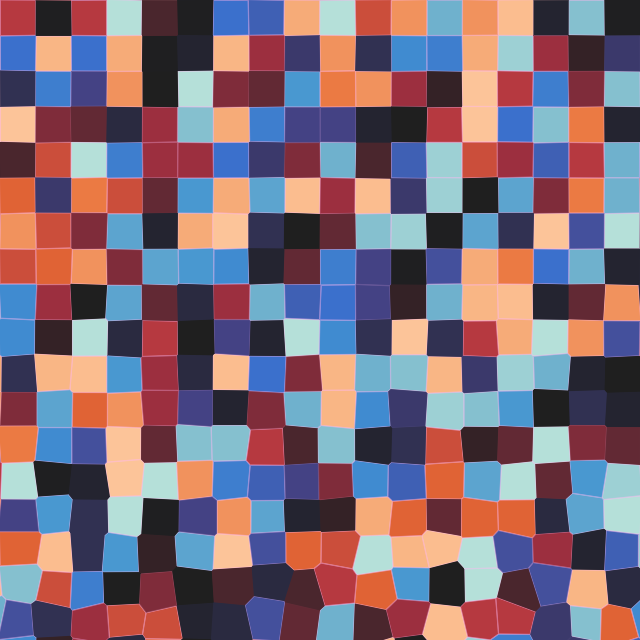
Reproduce this pattern procedurally as a Shadertoy shader.

```glsl
// Mosaic of 18 by 18 coloured tiles whose square grid loosens into irregular cells toward the bottom.

const float TILES = 18.0;

// Integer hash giving three values in 0..1 per tile
vec3 hash3(vec2 id) {
    ivec2 cell = ivec2(id) + 64;
    uvec3 v = uvec3(uint(cell.x), uint(cell.y), 17u) * 1664525u + 1013904223u;
    v.x += v.y * v.z; v.y += v.z * v.x; v.z += v.x * v.y;
    v ^= v >> 16u;
    v.x += v.y * v.z; v.y += v.z * v.x; v.z += v.x * v.y;
    return vec3(v >> 8u) / 16777216.0;
}

// Tile centre, with jitter growing toward the bottom edge
vec2 tileCentre(vec2 id) {
    float fall = clamp(1.0 - (id.y + 0.5) / TILES, 0.0, 1.0);
    float jitter = 0.03 + 0.38 * fall * fall * fall;
    return id + 0.5 + jitter * (hash3(id).xy - 0.5);
}

// Ramp from black through crimson and orange to peach
vec3 warmRamp(float t) {
    vec3 stops[6] = vec3[6](
        vec3(0.12, 0.12, 0.12), vec3(0.36, 0.16, 0.20), vec3(0.68, 0.19, 0.26),
        vec3(0.91, 0.42, 0.20), vec3(0.97, 0.69, 0.49), vec3(0.99, 0.77, 0.60));
    int i = min(int(t * 5.0), 4);
    return mix(stops[i], stops[i + 1], t * 5.0 - float(i));
}

// Ramp from black through indigo and blue to pale aqua
vec3 coolRamp(float t) {
    vec3 stops[7] = vec3[7](
        vec3(0.12, 0.12, 0.13), vec3(0.18, 0.18, 0.29), vec3(0.28, 0.27, 0.55),
        vec3(0.23, 0.44, 0.80), vec3(0.26, 0.58, 0.82), vec3(0.46, 0.71, 0.80),
        vec3(0.71, 0.88, 0.85));
    int i = min(int(t * 6.0), 5);
    return mix(stops[i], stops[i + 1], t * 6.0 - float(i));
}

// Each tile takes one of 32 shades
vec3 tileColour(vec2 id) {
    float shade = floor(hash3(id).z * 32.0);
    return shade < 15.0 ? warmRamp(shade / 14.0) : coolRamp((shade - 15.0) / 16.0);
}

// Pale pink rim, fading out on dark tiles
vec3 rimmed(vec3 colour, float rim) {
    float brightness = max(colour.r, max(colour.g, colour.b));
    return mix(colour, vec3(1.0, 0.72, 0.95), 0.45 * rim * smoothstep(0.35, 0.75, brightness));
}

void mainImage(out vec4 fragColor, in vec2 fragCoord) {
    vec2 p = fragCoord / iResolution.xy * TILES;
    float pixel = TILES / iResolution.y;
    vec2 base = floor(p);

    // Nearest tile centre
    vec2 nearId = base;
    float nearest = 1e3;
    for (int y = -1; y <= 1; y++)
    for (int x = -1; x <= 1; x++) {
        vec2 id = base + vec2(x, y);
        float d = distance(p, tileCentre(id));
        if (d < nearest) { nearest = d; nearId = id; }
    }

    // Distance to the closest border, and the tile beyond it
    vec2 centre = tileCentre(nearId);
    vec2 nextId = nearId;
    float border = 1e3;
    for (int y = -1; y <= 1; y++)
    for (int x = -1; x <= 1; x++) {
        if (x == 0 && y == 0) continue;
        vec2 id = nearId + vec2(x, y);
        vec2 other = tileCentre(id);
        float d = dot(0.5 * (centre + other) - p, normalize(other - centre));
        if (d < border) { border = d; nextId = id; }
    }

    // Fill, rim and smooth joint
    float rim = 1.0 - smoothstep(0.02 - 0.5 * pixel, 0.02 + 0.5 * pixel, border);
    vec3 own = rimmed(tileColour(nearId), rim);
    vec3 next = rimmed(tileColour(nextId), rim);
    fragColor = vec4(mix(next, own, smoothstep(-0.6 * pixel, 0.6 * pixel, border)), 1.0);
}
```
